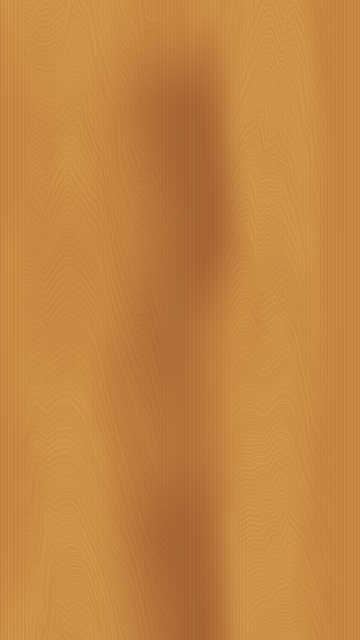
This texture is drawn by a WebGL 2 fragment shader. Its source:

```glsl
#version 300 es
precision highp float;
// Honey-coloured wood board with fine flamed cathedral grain and a dark central streak.

uniform vec2 u_resolution;
out vec4 outColor;

const float TAU = 6.28318;
const float RING_DENSITY = 85.0;
const float STRAIGHT_DENSITY = 100.0;
const vec3 ORANGE = vec3(0.783, 0.52, 0.255);
const vec3 HONEY = vec3(0.808, 0.572, 0.287);
const vec3 BROWN = vec3(0.66, 0.4, 0.205);

float hash(vec2 p) {
    return fract(sin(dot(p, vec2(127.1, 311.7))) * 43758.545);
}

float noise(vec2 p) {
    vec2 cell = floor(p);
    vec2 f = fract(p);
    f = f * f * (3.0 - 2.0 * f);
    float low = mix(hash(cell), hash(cell + vec2(1.0, 0.0)), f.x);
    float high = mix(hash(cell + vec2(0.0, 1.0)), hash(cell + vec2(1.0, 1.0)), f.x);
    return mix(low, high, f.y);
}

// Layered noise; stretch is the growth of y detail from layer to layer
float fbm(vec2 p, float stretch) {
    float sum = 0.0;
    float amplitude = 0.5;
    for (int i = 0; i < 3; i++) {
        sum += amplitude * noise(p);
        p = p * vec2(2.03, stretch) + vec2(17.3, 9.1);
        amplitude *= 0.5;
    }
    return sum / 0.875;
}

// 1 along the axis of each arch, 0 in the valleys between them
float archProfile(float x) {
    return 0.5 + 0.5 * cos(TAU * (x - 0.2) / 0.56);
}

// Height field whose contours are the growth rings, rising steadily with y
float ringField(vec2 p) {
    float sway = 0.14 * (noise(vec2(p.y * 1.7, 4.0)) - 0.5);
    float wobble = 0.014 * noise(p * vec2(9.0, 6.0));
    float x = p.x + sway + wobble;
    float arch = 0.26 * (1.0 - archProfile(x));
    float flame = 0.24 * fbm(vec2(x * 7.0, p.y * 1.1) + 3.7, 1.1);
    return arch + flame + 0.3 * p.y;
}

// Crisp lines of uneven strength that fade where too fine to draw
float lines(float s, float seed) {
    float strength = 0.35 + 0.75 * noise(vec2(s * 0.43, seed));
    float phase = s + 0.9 * noise(vec2(s * 0.31, seed + 7.0));
    return sin(TAU * phase) * strength * (1.0 - smoothstep(0.45, 0.75, fwidth(s)));
}

// Contour lines kept near one density by blending octaves of the field
float evenLines(float field) {
    float slope = length(vec2(dFdx(field), dFdy(field))) * u_resolution.x;
    float level = clamp(log2(RING_DENSITY / max(slope, 0.01)), 4.0, 9.0);
    float s = field * exp2(floor(level));
    float crisp = mix(lines(s, 2.0), lines(s * 2.0, 2.0), fract(level));
    float band = noise(vec2(field * 55.0, 13.0)) - 0.5;
    return 0.7 * crisp + 0.4 * band;
}

float straightLines(float x) {
    float band = noise(vec2(x * 45.0, 37.0)) - 0.5;
    return 0.75 * lines(x * STRAIGHT_DENSITY, 31.0) + 0.3 * band;
}

// Columns where the grain runs straight up
float straightColumns(vec2 p) {
    float x = p.x + 0.12 * (noise(p * vec2(3.0, 2.0)) - 0.5);
    float middle = 1.0 - smoothstep(0.05, 0.14, abs(x - 0.57));
    float sides = smoothstep(0.84, 0.94, x) + 1.0 - smoothstep(0.0, 0.06, x);
    return clamp(middle + sides, 0.0, 1.0);
}

// Soft dark stain running down the middle
float stain(vec2 p, float top) {
    float centre = 0.53 + 0.07 * (noise(vec2(p.y * 2.6, 21.0)) - 0.5);
    float dx = p.x - centre;
    float reach = dx < 0.0 ? 0.28 : 0.15;
    float streak = 1.0 - smoothstep(0.0, reach, abs(dx));
    float blotch = 0.55 + 0.6 * noise(p * vec2(5.0, 3.6) + 6.0);
    return clamp(streak * blotch * smoothstep(0.02, 0.3, top - p.y), 0.0, 1.0);
}

void main() {
    vec2 p = gl_FragCoord.xy / u_resolution.x;
    float top = u_resolution.y / u_resolution.x;

    // Broad colour
    float warmth = 0.4 * archProfile(p.x) + 0.9 * fbm(p * vec2(5.5, 2.2) + 11.0, 2.0) - 0.3;
    warmth *= 1.0 - smoothstep(0.84, 0.96, p.x);
    vec3 color = mix(ORANGE, HONEY, smoothstep(0.15, 0.65, warmth));
    color = mix(color, BROWN, stain(p, top));

    // Grain: bent rings, giving way to straight lines
    float rings = evenLines(ringField(p));
    float straight = straightLines(p.x);
    float figure = mix(rings, straight, straightColumns(p)) + 0.25 * straight;
    color *= 1.0 + figure * vec3(0.035, 0.053, 0.068);

    outColor = vec4(color, 1.0);
}
```
